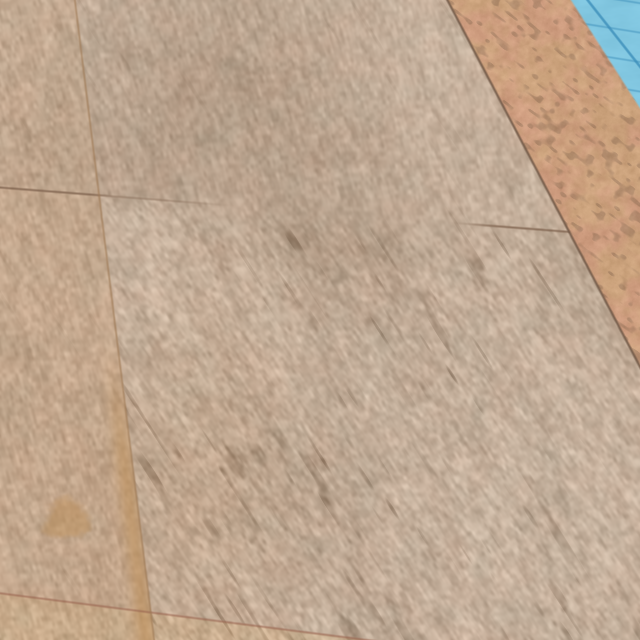
Give the GLSL for this texture, as a Shadertoy shader.

```glsl
// Sandstone paving slabs in perspective beside a speckled coping and a blue pool corner.

const vec3 STONE_PALE = vec3(0.805, 0.730, 0.655);
const vec3 STONE_DARK = vec3(0.665, 0.575, 0.490);
const vec3 STONE_WARM = vec3(0.765, 0.645, 0.530);
const vec3 STONE_FRONT = vec3(0.780, 0.670, 0.530);
const vec3 OCHRE = vec3(0.740, 0.560, 0.350);
const vec3 JOINT = vec3(0.500, 0.390, 0.310);
const vec3 COPING = vec3(0.800, 0.640, 0.490);
const vec3 COPING_PINK = vec3(0.810, 0.615, 0.500);
const vec3 COPING_FLECK = vec3(0.590, 0.460, 0.360);
const vec3 WATER = vec3(0.510, 0.780, 0.880);
const vec3 WATER_LINE = vec3(0.240, 0.560, 0.730);

float hash(vec2 p) {
    vec3 q = fract(vec3(p.xyx) * 0.1031);
    q += dot(q, q.yzx + 33.33);
    return fract((q.x + q.y) * q.z);
}

float noise(vec2 p) {
    vec2 i = floor(p), f = fract(p);
    f = f * f * (3.0 - 2.0 * f);
    return mix(mix(hash(i), hash(i + vec2(1, 0)), f.x),
               mix(hash(i + vec2(0, 1)), hash(i + vec2(1, 1)), f.x), f.y);
}

float fbm(vec2 p) {
    float sum = 0.0, amp = 0.5;
    for (int i = 0; i < 4; i++) {
        sum += amp * noise(p);
        p = mat2(1.6, 1.2, -1.2, 1.6) * p + 17.3;
        amp *= 0.5;
    }
    return sum / 0.9375;
}

// Signed distance to the line a-b, positive on the right of its direction
float side(vec2 p, vec2 a, vec2 b) {
    vec2 d = normalize(b - a);
    return dot(p - a, vec2(d.y, -d.x));
}

float stroke(float d, float halfWidth, float px) {
    return 1.0 - smoothstep(halfWidth - px, halfWidth + px, abs(d));
}

float blob(vec2 p, vec2 center, vec2 radius) {
    vec2 q = (p - center) / radius;
    return exp(-dot(q, q));
}

// Noise stretched along a direction given by its angle
float streaks(vec2 p, float angle, vec2 frequency) {
    float c = cos(angle), s = sin(angle);
    return noise(vec2(c * p.x + s * p.y, c * p.y - s * p.x) * frequency);
}

// Fine slanted grain, centred on zero
float grain(vec2 p, float angle) {
    float fine = streaks(p, angle, vec2(85.0, 230.0)) - 0.5;
    float medium = streaks(p + 3.7, angle + 0.15, vec2(42.0, 135.0)) - 0.5;
    float broad = streaks(p + 8.1, angle - 0.08, vec2(8.0, 45.0)) - 0.5;
    return 0.45 * fine + 0.38 * medium + 0.2 * broad;
}

// Sparse thin dark veins, gathered in patches
float veins(vec2 p, float angle) {
    float thin = smoothstep(0.72, 0.95, streaks(p + 5.3, angle, vec2(16.0, 120.0)));
    return thin * smoothstep(0.42, 0.62, fbm(p * 7.0 + 6.0));
}

vec3 slabs(vec2 p, float column, float upperRow, float lowerRow, float worn, float px) {
    float left = 1.0 - smoothstep(-px, px, column);
    float blend = mix(0.002, 0.05, worn);
    float lower = smoothstep(-blend, blend, upperRow);
    float front = smoothstep(-px, px, lowerRow);

    // Broad tone of each slab
    float cloud = fbm(p * 4.0 + 2.0);
    vec3 col = mix(STONE_DARK, STONE_PALE, 0.57 + 0.5 * (cloud - 0.5));
    col = mix(col, STONE_DARK, 0.5 * (1.0 - lower) * blob(p, vec2(0.36, 0.86), vec2(0.2, 0.19)));
    col = mix(col, STONE_DARK, 0.45 * blob(p, vec2(0.54, 0.61), vec2(0.11, 0.07)));
    col = mix(col, STONE_PALE, 0.5 * blob(p, vec2(0.9, 0.25), vec2(0.22, 0.28)));
    col = mix(col, STONE_PALE, 0.5 * blob(p, vec2(0.65, 0.92), vec2(0.17, 0.17)));
    col = mix(col, STONE_PALE, 0.5 * lower * blob(p, vec2(0.22, 0.58), vec2(0.1, 0.15)));
    col = mix(col, STONE_WARM, 0.4 * lower * blob(p, vec2(0.3, 0.25), vec2(0.16, 0.3)));
    col = mix(col, STONE_WARM, left * mix(0.4, 0.6, lower));
    col = mix(col, STONE_FRONT, 0.6 * front);

    // Slanted grain, dark veins and faint pink patches
    float mainSlab = lower * (1.0 - left);
    col += mix(0.15, 0.2, mainSlab) * mix(grain(p, 1.85), grain(p, -1.0), mainSlab);
    col += 0.07 * (noise(p * 150.0) - 0.5);
    col -= 0.11 * mix(0.3, 1.0, mainSlab) * veins(p, -1.0);
    col += vec3(0.03, -0.005, -0.01) * (fbm(p * 28.0) - 0.4);

    // Ochre stains: a round spot and a band beside the joint
    float ragged = 0.04 * (fbm(p * 30.0) - 0.5);
    float spot = length((p - vec2(0.104, 0.195)) * vec2(0.9, 1.1)) + ragged;
    col = mix(col, OCHRE, 0.5 * (1.0 - smoothstep(0.022, 0.04, spot)));
    float band = exp(-pow((column + 0.012) / 0.016, 2.0)) * left;
    return mix(col, OCHRE, 0.55 * band * (1.0 - smoothstep(0.25, 0.5, p.y)));
}

vec3 coping(vec2 p) {
    vec3 col = mix(COPING, COPING_PINK, smoothstep(0.35, 0.7, fbm(p * 24.0)));
    float fleck = smoothstep(0.62, 0.88, streaks(p, -0.65, vec2(75.0, 150.0)));
    col = mix(col, COPING_FLECK, 0.5 * fleck);
    return col + 0.12 * (fbm(p * 90.0 + 9.0) - 0.5);
}

vec3 pool(vec2 p, float px) {
    vec3 col = WATER + 0.06 * (fbm(p * vec2(25.0, 60.0)) - 0.5);
    float rows = (fract((p.y + 0.16 * p.x - 0.028) / 0.046) - 0.5) * 0.046;
    col = mix(col, WATER_LINE, 0.5 * stroke(rows, 0.0015, px));
    return mix(col, WATER_LINE, 0.8 * stroke(side(p, vec2(1.0, 0.896), vec2(0.918, 1.0)), 0.002, px));
}

void mainImage(out vec4 fragColor, in vec2 fragCoord) {
    vec2 p = fragCoord / iResolution.xy;
    float px = 1.0 / iResolution.y;
    float column = side(p, vec2(0.241, 0.0), vec2(0.117, 1.0));
    float upperRow = side(p, vec2(0.0, 0.707), vec2(0.885, 0.638));
    float lowerRow = side(p, vec2(0.0, 0.073), vec2(0.573, 0.0));
    float edge = side(p, vec2(1.0, 0.427), vec2(0.699, 1.0));
    float waterEdge = side(p, vec2(1.0, 0.831), vec2(0.892, 1.0));
    float worn = smoothstep(0.25, 0.38, p.x) * (1.0 - smoothstep(0.69, 0.77, p.x));

    vec3 col = slabs(p, column, upperRow, lowerRow, worn, px);

    // Joints, the upper row worn away in its middle
    float fade = 1.0 - 0.5 * smoothstep(0.14, 0.18, p.x) * (1.0 - smoothstep(0.7, 0.8, p.x));
    col = mix(col, JOINT, 0.8 * fade * (1.0 - worn) * stroke(upperRow, 0.0016, 1.2 * px));
    col = mix(col, JOINT + vec3(0.1, 0.0, 0.0), 0.6 * stroke(lowerRow, 0.0016, 1.2 * px));
    col = mix(col, mix(JOINT, OCHRE, 0.5), 0.6 * stroke(column, 0.0015, 1.2 * px));

    // Coping and pool
    col = mix(col, coping(p), smoothstep(-px, px, edge));
    col = mix(col, JOINT * 0.85, 0.8 * stroke(edge, 0.0018, 1.2 * px));
    col = mix(col, pool(p, px), smoothstep(-1.5 * px, 1.5 * px, waterEdge));
    fragColor = vec4(clamp(col, 0.0, 1.0), 1.0);
}
```
